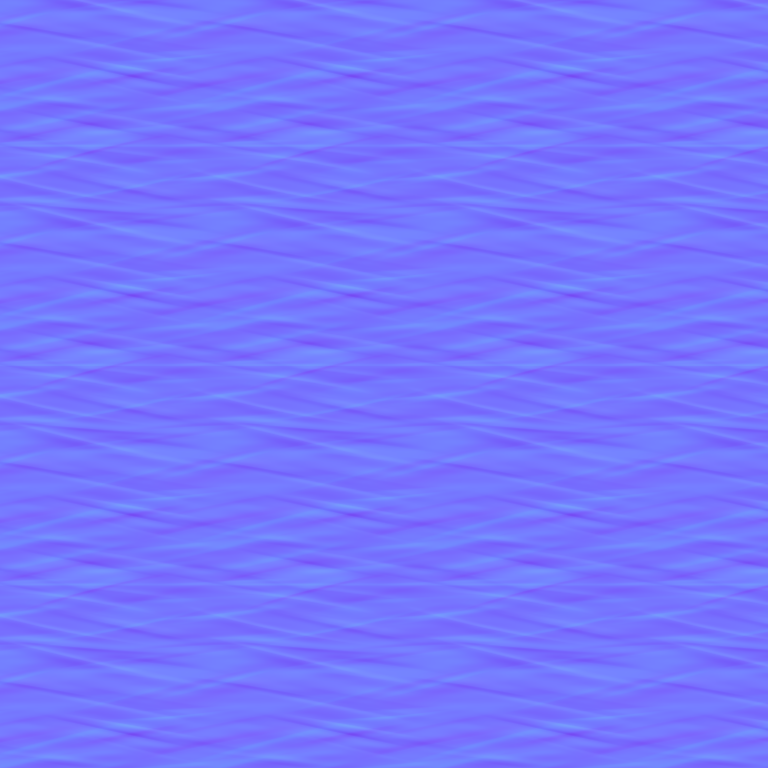
A three.js fragment shader for this texture map:

```glsl
#define TILES 3.5
#define CREASES 56
#define CREASE_DEPTH 0.15
#define CREASE_WIDTH 0.0108
#define CREASE_TILT 0.27
#define CREASE_SOFTNESS 2.2
#define SWELL_DEPTH 0.085
#define SEAM_HEIGHT 0.83
#define SEAM_DEPTH 0.12
#define LEAN vec2(-0.075, -0.068)

varying vec2 vUv;

const float TAU = 6.2831853;

vec2 hash2(vec2 p) {
  vec3 q = fract(p.xyx * vec3(0.1031, 0.1030, 0.0973));
  q += dot(q, q.yzx + 33.33);
  return fract((q.xx + q.yz) * q.zy);
}

// Gradient at a lattice corner, wrapped so that sheared layers still tile
float corner(vec2 cell, vec2 offset, vec2 cells, float shear, float seed) {
  float turn = floor((cell.x + 0.5) / cells.x);
  vec2 id = mod(vec2(cell.x, cell.y - shear * turn) + 0.5, cells) - 0.5;
  float angle = TAU * hash2(floor(id + 0.5) + seed).x;
  return dot(vec2(cos(angle), sin(angle)), offset);
}

// Periodic gradient noise, stretched sideways and sheared
float swell(vec2 p, vec2 cells, float shear, float seed) {
  vec2 q = p * cells + vec2(0.0, p.x * shear);
  vec2 cell = floor(q);
  vec2 f = q - cell;
  vec2 u = f * f * f * (f * (f * 6.0 - 15.0) + 10.0);
  vec2 e = vec2(1.0, 0.0);
  float low = mix(corner(cell, f, cells, shear, seed),
                  corner(cell + e.xy, f - e.xy, cells, shear, seed), u.x);
  float high = mix(corner(cell + e.yx, f - e.yx, cells, shear, seed),
                   corner(cell + e.xx, f - e.xx, cells, shear, seed), u.x);
  return mix(low, high, u.y);
}

// Slope across a fold: sharp on one side, soft on the other
float crease(float d, float width) {
  float side = d > 0.0 ? 1.0 : CREASE_SOFTNESS;
  float t = d / (width * side);
  return t * exp(0.5 - 0.5 * t * t) / sqrt(side);
}

// Long folds spread evenly up the tile, crossing at shallow angles
vec2 creases(vec2 p) {
  vec2 slope = vec2(0.0);
  for (int i = 0; i < CREASES; i++) {
    float id = float(i);
    vec2 center = hash2(vec2(id, 7.0));
    center.y = (id + center.y) / float(CREASES);
    vec2 form = hash2(vec2(id, 19.0));
    vec2 size = hash2(vec2(id, 43.0));
    vec2 flips = sign(hash2(vec2(id, 71.0)) - 0.5);
    vec2 r = fract(p - center + 0.5) - 0.5;
    float lean = mod(id, 2.0) * 2.0 - 1.0;
    float tilt = CREASE_TILT * lean * mix(0.15, 1.0, form.x);
    float bend = 0.25 * (form.y - 0.5);
    float d = r.y - tilt * r.x - bend * r.x * r.x;
    float along = r.x / mix(0.36, 0.5, size.x);
    float fade = max(1.0 - along * along, 0.0);
    float width = CREASE_WIDTH * mix(0.7, 1.5, size.y);
    float depth = CREASE_DEPTH * mix(0.3, 1.0, fract(size.x * 7.0 + form.y));
    float s = flips.y * depth * fade * fade * crease(d * flips.x, width);
    slope += s * vec2(-tilt - 2.0 * bend * r.x, 1.0);
  }
  return slope;
}

void main() {
  vec2 p = vUv * TILES;
  vec2 slope = LEAN + creases(p);

  // Soft swells in three directions
  float swells = swell(p, vec2(2.0, 15.0), 3.0, 3.0)
               + swell(p, vec2(2.0, 21.0), -3.0, 31.0)
               + swell(p, vec2(2.0, 29.0), 1.0, 67.0);
  slope.y += SWELL_DEPTH * swells;

  // Thin level seam once per tile
  float seam = fract(p.y - SEAM_HEIGHT + 0.5) - 0.5;
  float strength = 0.8 + 0.2 * sin(TAU * p.x);
  slope.y += SEAM_DEPTH * strength * crease(seam, 0.0065);

  // Pack the surface direction as colour
  vec3 normal = vec3(slope, sqrt(max(1.0 - dot(slope, slope), 0.0)));
  gl_FragColor = vec4(0.5 + 0.5 * normal, 1.0);
}
```
